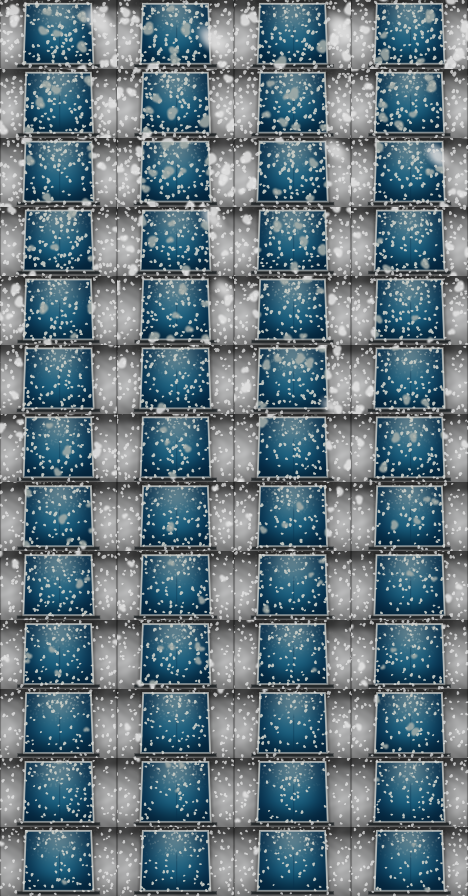
This pattern is drawn by a WebGL 1 fragment shader. Its source:

```glsl
precision highp float;
uniform vec2 u_resolution;

#define COLUMNS 4.0
#define ROWS 13.0
#define FLAKE_GRID 13.0
#define FLAKE_DENSITY 0.53
#define FRAME_WIDTH 0.013
#define DEEP_BLUE vec3(0.02, 0.17, 0.28)
#define MID_BLUE vec3(0.07, 0.35, 0.48)
#define HAZE vec3(0.48, 0.58, 0.61)
#define FLAKE_COLOR vec3(0.80, 0.81, 0.78)
#define FRAME_COLOR vec3(0.76, 0.77, 0.76)

vec2 hash2(vec2 p) {
  vec3 q = fract(p.xyx * vec3(0.1031, 0.1030, 0.0973));
  q += dot(q, q.yzx + 33.33);
  return fract((q.xx + q.yz) * q.zy);
}

// Soft mask that is 1 where the signed distance is negative
float fill(float d, float blur) {
  return 1.0 - smoothstep(-blur, blur, d);
}

// Cellular scatter of slightly irregular flakes; sizes are in grid units
float flakes(vec2 p, float density, float radius, float blur, vec2 seed) {
  vec2 base = floor(p);
  float cover = 0.0;
  for (int j = -1; j <= 1; j++) {
    for (int i = -1; i <= 1; i++) {
      vec2 id = base + vec2(float(i), float(j));
      vec2 place = hash2(id + seed);
      vec2 kind = hash2(id + seed + 57.3);
      vec2 d = p - id - place;
      float angle = atan(d.y, d.x + 0.0001);
      float lump = 1.0 + 0.17 * sin(2.0 * angle + 6.28 * kind.y)
                       + 0.09 * sin(3.0 * angle + 11.0 * place.x);
      float size = radius * mix(0.65, 1.25, kind.y) * lump;
      cover = max(cover, step(kind.x, density) * fill(length(d) - size, blur));
    }
  }
  return cover;
}

// Grey walls: a pale glow on both sides under a dark ceiling
vec3 wall(vec2 p, float row, float px) {
  float side = min(p.x, 1.0 - p.x);
  float glow = exp(-pow((p.y - 0.40) / 0.42, 2.0));
  float tone = mix(0.30, 0.68, glow) * mix(1.0, 0.80, smoothstep(0.08, 0.23, side));
  tone += 0.025 * sin(p.x * 37.0 + 3.0 * sin(p.y * 9.0)) * sin(p.y * 17.0 + p.x * 8.0);
  tone += 0.05 * row * glow;
  tone *= 1.0 - 0.35 * smoothstep(0.80, 0.94, p.y);
  tone *= 1.0 - 0.40 * fill(side * 1.7 - 0.012, px);
  return vec3(tone, tone * 1.003, tone * 1.006);
}

// Blue board: dark rim, brighter body and a hazy cone below the top edge
vec3 board(vec2 p, float px) {
  vec2 c = (p - vec2(0.5, 0.50)) / vec2(0.33, 0.54);
  vec3 color = mix(MID_BLUE, DEEP_BLUE, smoothstep(0.15, 1.05, length(c)));
  color *= mix(0.80, 1.0, smoothstep(0.05, 0.40, p.y));
  vec2 h = (p - vec2(0.5, 0.84)) / vec2(0.19, 0.34);
  color = mix(color, HAZE, 0.72 * exp(-dot(h, h)));
  float seam = fill(abs(p.x - 0.51) * 1.7 - 0.005, px) * fill(p.y - 0.62, 0.05);
  return mix(color, DEEP_BLUE, 0.5 * seam);
}

void main() {
  vec2 grid = gl_FragCoord.xy / u_resolution * vec2(COLUMNS, ROWS);
  vec2 id = floor(grid);
  vec2 p = fract(grid);
  float aspect = u_resolution.x * ROWS / (u_resolution.y * COLUMNS);
  vec2 q = vec2(p.x * aspect, p.y);
  float px = ROWS / u_resolution.y;
  float row = id.y / (ROWS - 1.0);
  vec2 seed = id * vec2(41.0, 73.0) + 19.0;

  // Board outline, a trapezoid slightly wider at its foot
  float halfWidth = mix(0.300, 0.278, p.y) + 0.003 * sin(id.y * 2.1);
  float sideDist = (abs(p.x - 0.5) - halfWidth) * aspect;
  float dist = max(sideDist, abs(p.y - 0.51) - 0.435);

  // Wall, board shadow, floor rail with feet, then frame and board
  vec3 color = wall(p, row, px);
  color *= 1.0 - 0.40 * fill(dist - 0.025, 0.045);
  float rail = max(sideDist - 0.09, abs(p.y - 0.045) - 0.022);
  color = mix(color, vec3(0.10, 0.12, 0.13), 0.85 * fill(rail, px));
  color = mix(color, board(p, px), fill(dist, px * 0.7));
  float frame = fill(abs(dist) - FRAME_WIDTH, px * 0.7);
  color = mix(color, FRAME_COLOR, frame * mix(0.35, 0.90, smoothstep(0.03, 0.12, p.y)));

  // Fine flakes, a denser dust near the top, and flakes lit on the walls
  float inside = fill(dist, px);
  float blur = px * FLAKE_GRID * 0.65;
  float fine = flakes(q * FLAKE_GRID, FLAKE_DENSITY * mix(0.75, 1.0, row),
                      mix(0.25, 0.31, row), blur, seed);
  float cone = exp(-pow((p.x - 0.5) / 0.20, 2.0)) * smoothstep(0.45, 0.95, p.y);
  float dust = flakes(q * FLAKE_GRID * 1.5, 0.55, 0.26, blur * 1.5, seed + 211.0);
  vec3 lit = mix(vec3(0.92), FLAKE_COLOR, inside);
  color = mix(color, lit, fine * mix(0.72, 0.92, inside));
  color = mix(color, FLAKE_COLOR, dust * cone * 0.65);

  // Large near flakes gather toward the upper rows, blurred and glowing
  float near = flakes(q * 5.0, 0.04 + 0.20 * row, 0.20 + 0.16 * row, 0.12, seed + 503.0);
  color = mix(color, mix(vec3(0.90), vec3(0.66, 0.69, 0.67), inside), near * 0.85);
  vec2 veilPos = vec2(0.86, 0.48) + (hash2(seed + 7.0) - 0.5) * vec2(0.24, 0.8);
  vec2 v = (p - veilPos) * vec2(aspect, 1.0);
  float veil = fill(length(v + 0.25 * v.yx) - 0.16 * row, 0.10);
  veil *= step(hash2(seed + 91.0).x, 0.9 * row - 0.25);
  color = mix(color, vec3(0.88), veil * 0.85);

  gl_FragColor = vec4(clamp(color, 0.0, 1.0), 1.0);
}
```
